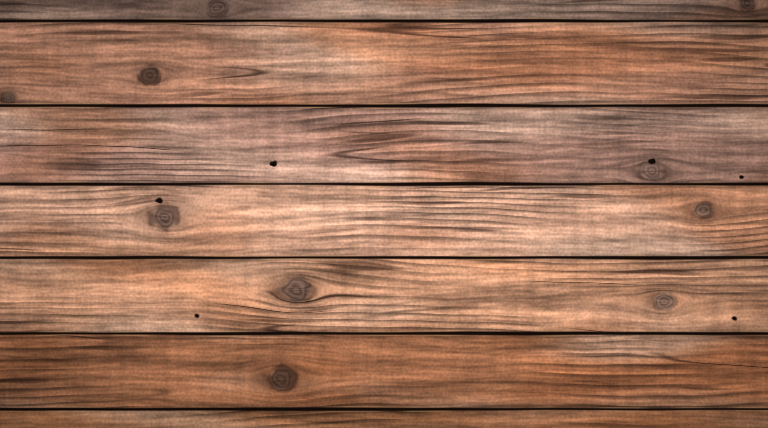
This texture is drawn by a WebGL 2 fragment shader. Its source:

```glsl
#version 300 es
precision highp float;
// Weathered horizontal boards: five full planks and two cut ones, split by dark seams.
// Stretched gradient noise makes the grain, which parts around each knot like a
// stream around a stone; tint, cracks, nail holes and dirt vary from board to board.

#define SEAM_WIDTH 0.0032
#define RING_DENSITY 58.0
#define RING_DEPTH 0.34
#define FIBRE_DEPTH 0.27
#define PALE_WEAR 0.55
#define RUST_AMOUNT 0.42
#define CRACK_WIDTH 0.022
#define VIGNETTE 0.75

uniform vec2 u_resolution;
out vec4 outColor;

const vec3 DARK = vec3(0.13, 0.075, 0.055);
const vec3 PALE = vec3(0.81, 0.67, 0.58);
const vec3 RUST = vec3(0.62, 0.37, 0.23);
const vec3 KNOT_GREY = vec3(0.50, 0.40, 0.36);
const vec3 RIM = vec3(0.74, 0.57, 0.40);

// Seam heights, then board tints from the bottom up
const float SEAMS[6] = float[6](0.044, 0.221, 0.398, 0.570, 0.753, 0.951);
const vec3 TINTS[7] = vec3[7](
  vec3(0.61, 0.41, 0.28), vec3(0.62, 0.41, 0.29), vec3(0.75, 0.55, 0.43),
  vec3(0.76, 0.58, 0.48), vec3(0.62, 0.47, 0.41), vec3(0.70, 0.50, 0.40),
  vec3(0.52, 0.41, 0.36));

// Knots: centre, radius, darkness
const vec4 KNOTS[10] = vec4[10](
  vec4(0.384, 0.493, 0.030, 0.35), vec4(1.642, 0.509, 0.021, 0.20),
  vec4(0.693, 0.323, 0.034, 0.25), vec4(1.553, 0.295, 0.025, 0.15),
  vec4(1.523, 0.600, 0.026, 0.20), vec4(0.658, 0.116, 0.030, 0.60),
  vec4(0.349, 0.826, 0.024, 0.65), vec4(0.019, 0.772, 0.015, 0.40),
  vec4(0.507, 0.981, 0.022, 0.30), vec4(1.744, 0.993, 0.020, 0.50));

// Nail holes: centre, radius
const vec3 HOLES[6] = vec3[6](
  vec3(0.640, 0.618, 0.0085), vec3(1.523, 0.622, 0.0080), vec3(1.733, 0.586, 0.0055),
  vec3(0.460, 0.262, 0.0060), vec3(1.716, 0.256, 0.0060), vec3(0.372, 0.532, 0.0080));

vec2 gradient(vec2 cell) {
  uvec2 h = uvec2(ivec2(cell)) * uvec2(1597334677u, 3812015801u);
  uint n = (h.x ^ h.y) * 1597334677u;
  n = (n ^ (n >> 15u)) * 2246822519u;
  float a = float(n >> 8u) * 6.2832 / 16777216.0;
  return vec2(cos(a), sin(a));
}

float noise(vec2 p) {
  vec2 i = floor(p), f = p - i;
  vec2 u = f * f * f * (f * (f * 6.0 - 15.0) + 10.0);
  vec2 e = vec2(1.0, 0.0);
  float low = mix(dot(gradient(i), f), dot(gradient(i + e), f - e), u.x);
  float high = mix(dot(gradient(i + e.yx), f - e.yx), dot(gradient(i + 1.0), f - 1.0), u.x);
  return 1.4 * mix(low, high, u.y);
}

int boardAt(float y) {
  int n = 0;
  for (int i = 0; i < 6; i++) n += int(step(SEAMS[i], y));
  return n;
}

void main() {
  vec2 p = gl_FragCoord.xy / u_resolution.y;
  float px = 1.0 / u_resolution.y;
  int board = boardAt(p.y);
  vec2 seed = float(board) * vec2(3.71, 1.93) + 0.37;
  vec2 b = p + seed;

  // Knots bend the grain and leave a core, a dark rim and a halo
  float flow = 0.0, core = 0.0, rim = 0.0, halo = 0.0, ringing = 0.0, darkness = 0.0;
  for (int i = 0; i < 10; i++) {
    vec4 k = KNOTS[i];
    if (boardAt(k.y) != board) continue;
    vec2 d = p - k.xy;
    vec2 s = d * vec2(0.5, 1.0);
    flow += 0.9 * d.y * k.z * k.z / (dot(s, s) + 0.3 * k.z * k.z);
    float r = length(d * vec2(0.85, 1.0)) / k.z + 0.22 * noise(p * 45.0);
    float inside = 1.0 - smoothstep(0.6, 1.0, r);
    core += inside;
    darkness += inside * k.w;
    ringing += inside * sin(r * 17.0);
    rim += exp(-pow((r - 0.9) * 5.0, 2.0)) * (0.3 + k.w);
    halo += exp(-0.3 * r * r);
  }

  // Grain: broad bands, fine fibres and growth rings
  float across = p.y - flow + 0.014 * noise(b * vec2(1.3, 5.0)) + 0.003 * noise(b * vec2(7.0, 15.0));
  vec2 g = vec2(p.x, across) + seed;
  float broad = noise(g * vec2(1.1, 14.0));
  float fibre = noise(g * vec2(2.5, 48.0)) + 0.7 * noise(g * vec2(7.0, 105.0)) + 0.5 * noise(g * vec2(21.0, 165.0));
  float saw = fract(across * RING_DENSITY + 3.0 * noise(g * vec2(0.9, 5.0)));
  float ring = smoothstep(0.4, 0.85, saw) * (1.0 - smoothstep(0.85, 1.0, saw));
  float patchy = smoothstep(-0.25, 0.35, noise(b * vec2(2.0, 7.0) + 5.3));

  // Board colour with worn pale areas and rusty stains
  vec3 col = TINTS[board];
  col = mix(col, PALE, PALE_WEAR * smoothstep(-0.1, 0.5, noise(b * vec2(1.7, 8.0))));
  col = mix(col, RUST, RUST_AMOUNT * smoothstep(0.0, 0.5, noise(b * vec2(2.3, 6.0) + 9.1)));
  col *= 1.05 + FIBRE_DEPTH * fibre + 0.16 * broad;
  col *= 1.0 - RING_DEPTH * ring * patchy;
  col *= 1.0 + 0.07 * noise(b * vec2(48.0, 5.0)) + 0.10 * noise(b * 150.0);

  // Dirt in the grain and long thin cracks
  float dirt = smoothstep(0.25, 0.6, noise(g * vec2(4.0, 62.0))) * patchy;
  float split = 1.0 - smoothstep(0.0, CRACK_WIDTH + 12.0 * px, abs(noise(g * vec2(1.2, 17.0) + 2.7)));
  split *= smoothstep(0.22, 0.45, noise(b * vec2(2.6, 9.0) + 7.7));
  col = mix(col, DARK, 0.45 * dirt + 0.55 * split * (1.0 - dirt));

  // Knot shading
  col *= 1.0 - 0.20 * min(halo, 1.0);
  vec3 heart = mix(KNOT_GREY, DARK, min(darkness, 1.0)) * (1.0 + 0.18 * ringing + 0.3 * fibre);
  col = mix(col, heart, 0.75 * min(core, 1.0));
  col = mix(col, DARK, 0.6 * min(rim, 1.0) * smoothstep(-0.5, 0.3, noise(p * 28.0)));

  // Nail holes
  for (int i = 0; i < 6; i++) {
    float d = length((p - HOLES[i].xy) * vec2(0.8, 1.0)) - HOLES[i].z * (0.75 + 0.4 * noise(p * 90.0));
    col = mix(col, DARK * 0.6, 1.0 - smoothstep(-px, px, d));
  }

  // Seams with worn, lit edges and a soft shadow
  for (int i = 0; i < 6; i++) {
    float wobble = 0.0012 * noise(vec2(p.x * 5.0, float(i) * 4.3));
    float width = SEAM_WIDTH * (1.0 + 0.6 * noise(vec2(p.x * 2.2, float(i) * 7.7 + 0.5)));
    float d = abs(p.y - SEAMS[i] + wobble) - width;
    float lit = smoothstep(-0.2, 0.4, noise(vec2(p.x * 9.0, float(i) * 3.1 + 0.4)));
    col *= 1.0 - 0.22 * exp(-max(d, 0.0) * 130.0);
    col = mix(col, RIM, 0.5 * lit * (1.0 - smoothstep(0.0015, 0.0045, d)));
    col = mix(col, DARK * 0.6, 1.0 - smoothstep(-px, px, d));
  }

  vec2 c = gl_FragCoord.xy / u_resolution - 0.5;
  col *= 1.08 - VIGNETTE * dot(c, c);
  outColor = vec4(clamp(col, 0.0, 1.0), 1.0);
}
```
